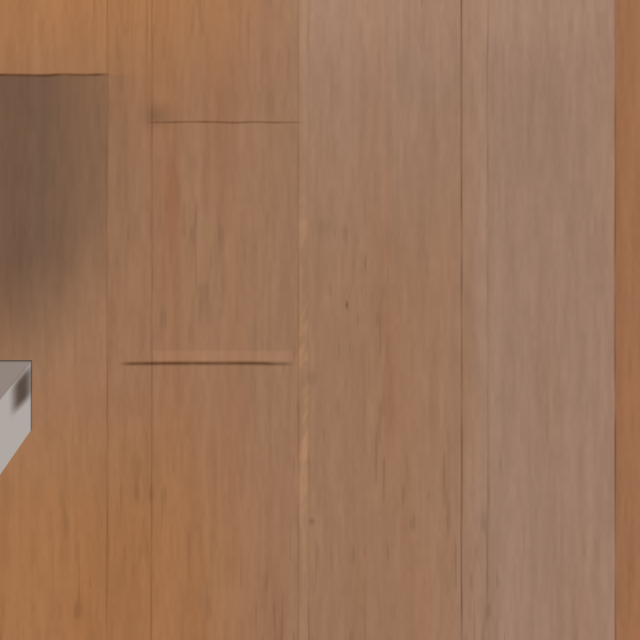
This texture is drawn by a Shadertoy shader. Its source:

```glsl
// Upright timber boards of uneven width with fine vertical grain, soft seams and
// a few butt joints. Layered stretched noise makes the grain; soft gradients
// shift the tone from amber to pale, with a shaded board and a metal corner.

const int SEAMS = 7;
// Each seam: position across, darkness
const vec2 SEAM[SEAMS] = vec2[SEAMS](
    vec2(0.167, 0.09), vec2(0.237, 0.11), vec2(0.466, 0.08), vec2(0.482, 0.03),
    vec2(0.721, 0.18), vec2(0.762, 0.09), vec2(0.961, 0.17));

const vec3 AMBER  = vec3(0.632, 0.438, 0.288);
const vec3 TAN    = vec3(0.600, 0.453, 0.352);
const vec3 PALE   = vec3(0.615, 0.492, 0.417);
const vec3 RUST   = vec3(0.610, 0.425, 0.305);
const vec3 SHADOW = vec3(0.445, 0.340, 0.272);
const vec3 STAIN  = vec3(0.85, 1.0, 1.15);   // share removed per channel, keeps lines brown

float hash(vec2 p) {
    vec3 q = fract(vec3(p.xyx) * 0.1031);
    q += dot(q, q.yzx + 33.33);
    return fract((q.x + q.y) * q.z);
}

float noise(vec2 p) {
    vec2 i = floor(p), f = fract(p);
    f = f * f * (3.0 - 2.0 * f);
    return mix(mix(hash(i), hash(i + vec2(1, 0)), f.x),
               mix(hash(i + vec2(0, 1)), hash(i + vec2(1, 1)), f.x), f.y);
}

// Rounded line profile, never thinner than a pixel
float line(float d, float w, float px) {
    float q = d / max(w, 0.8 * px);
    return exp(-q * q);
}

// One inside the interval a..b, with ends softened over s
float span(float x, float a, float b, float s) {
    return smoothstep(a - s, a + s, x) * (1.0 - smoothstep(b - s, b + s, x));
}

// Gaussian spot with separate radii
float spot(vec2 p, vec2 centre, vec2 radius) {
    vec2 q = (p - centre) / radius;
    return exp(-dot(q, q));
}

// Stretched noise at several widths, roughly -1 to 1
float grain(vec2 p, float board) {
    vec2 q = p + vec2(board * 3.7, board * 1.9);
    q.x += 0.003 * noise(q * vec2(9.0, 4.0));
    float g = 0.20 * noise(q * vec2(30.0, 1.4));
    g += 0.30 * noise(q * vec2(90.0, 5.0));
    g += 0.32 * noise(q * vec2(175.0, 22.0));
    g += 0.18 * noise(q * vec2(250.0, 80.0));
    return 2.0 * g - 1.0;
}

// Thin pores, sparse along the board
float flecks(vec2 p) {
    float streak = smoothstep(0.72, 0.98, noise(p * vec2(170.0, 22.0) + 8.0));
    return streak * smoothstep(0.45, 0.8, noise(p * vec2(9.0, 5.0) + 31.0));
}

// Broad tone: amber at left and at both ends, paler to the right
vec3 boardTone(vec2 p, float board) {
    float ends = smoothstep(0.12, 0.48, abs(p.y - 0.60));
    float warm = (1.0 - smoothstep(0.20, 0.52, p.x)) * (0.25 + 0.75 * ends);
    float pale = 0.95 * smoothstep(0.68, 0.78, p.x);
    float upper = smoothstep(0.45, 0.95, p.y) * smoothstep(0.44, 0.50, p.x);
    vec3 tone = mix(mix(TAN, PALE, max(pale, 0.75 * upper)), AMBER, warm);
    tone *= 1.0 + 0.05 * smoothstep(0.85, 1.0, p.y);
    tone = mix(tone, RUST, smoothstep(0.959, 0.963, p.x));
    return tone * (0.99 + 0.02 * hash(vec2(board, 4.0)));
}

// Butt joint from a to b at height y, slightly uneven and worn
vec3 joint(vec3 col, vec2 p, float a, float b, float y, float w, float dark, float px) {
    float wobble = 0.002 * (noise(vec2(p.x * 30.0, y * 90.0)) - 0.5);
    float wear = 0.6 + 0.6 * noise(vec2(p.x * 60.0, y * 50.0));
    float cut = span(p.x, a, b, 0.014) * line(p.y - y - wobble, w, px);
    return col * (1.0 - dark * wear * cut * STAIN);
}

// Bevelled metal corner entering from the left edge
vec3 metalCorner(vec3 col, vec2 p, float px) {
    float slope = 0.258 + 1.44 * p.x;
    float d = max(max(p.x - 0.050, p.y - 0.437), (slope - p.y) * 0.57);
    float fold = p.y - (0.375 + 1.22 * p.x);
    vec3 metal = mix(vec3(0.69, 0.66, 0.64), vec3(0.57, 0.52, 0.49), smoothstep(-px, px, fold));
    float reflection = span(p.x, 0.022, 0.047, 0.010)
                     * span(p.y, 0.335 + p.x, 0.375 + p.x * 1.1, 0.010);
    metal = mix(metal, vec3(0.27, 0.21, 0.18), 0.8 * reflection);
    metal *= 1.0 - 0.5 * max(line(p.x - 0.050, 0.002, px), line(p.y - 0.437, 0.002, px));
    return mix(col, metal, 1.0 - smoothstep(-px, px, d));
}

void mainImage(out vec4 fragColor, in vec2 fragCoord) {
    vec2 p = fragCoord / iResolution.xy;
    float px = 1.0 / min(iResolution.x, iResolution.y);

    float board = 0.0;
    for (int i = 0; i < SEAMS; i++) board += step(SEAM[i].x, p.x);
    vec3 col = boardTone(p, board);

    // Shaded board: crisp top, foot fading along a diagonal, slight spill to the right
    float foot = smoothstep(0.36, 0.62, p.y - 0.75 * max(p.x - 0.04, 0.0));
    float side = 1.0 - 0.45 * smoothstep(0.06, 0.164, p.x);
    side *= 1.0 - 0.65 * smoothstep(0.163, 0.171, p.x);
    side *= 1.0 - smoothstep(0.17, 0.25, p.x);
    float top = 1.0 - smoothstep(0.879, 0.886, p.y);
    col = mix(col, SHADOW, 0.95 * foot * side * top);

    // Grain, faint reddish streaks and pores
    col *= 1.0 + 0.078 * grain(p, board) * vec3(0.9, 1.0, 1.1);
    float red = smoothstep(0.5, 0.95, noise(p * vec2(30.0, 2.5) + 17.0));
    col *= mix(vec3(1.0), vec3(1.0, 0.98, 0.965), red);
    col *= 1.0 - 0.07 * flecks(p);
    col *= 1.0 - 0.13 * spot(p, vec2(0.245, 0.82), vec2(0.020, 0.018));
    col *= 1.0 - vec3(0.03, 0.08, 0.10) * spot(p, vec2(0.268, 0.69), vec2(0.012, 0.08));
    col *= 1.0 - 0.05 * spot(p, vec2(0.505, 0.645), vec2(0.014, 0.014));
    col *= 1.0 - 0.22 * spot(p, vec2(0.542, 0.523), vec2(0.002, 0.006));
    col *= 1.0 - 0.15 * spot(p, vec2(0.487, 0.185), vec2(0.004, 0.005));

    // Narrow pale strip with fine slanted flecks
    float slant = noise(vec2(p.x * 130.0 - p.y * 60.0, p.y * 45.0));
    float marks = smoothstep(0.4, 0.9, slant) * span(p.y, 0.2, 0.68, 0.08);
    float strip = span(p.x, 0.467, 0.481, 0.004);
    col *= 1.0 + strip * (0.02 + 0.08 * marks) * vec3(1.0, 1.05, 0.9);

    for (int i = 0; i < SEAMS; i++) {
        float wear = 0.3 + 1.0 * noise(vec2(float(i) * 7.0, p.y * 16.0));
        float d = p.x - SEAM[i].x - 0.0012 * (noise(vec2(float(i) * 5.0, p.y * 7.0)) - 0.5);
        col *= 1.0 - SEAM[i].y * wear * line(d, 0.0017, px) * STAIN;
    }

    // Joints, the lowest with a wide pale band above it
    col *= 1.0 + 0.05 * span(p.x, 0.237, 0.455, 0.008) * span(p.y, 0.436, 0.452, 0.003);
    col = joint(col, p, -0.1, 0.164, 0.883, 0.0022, 0.34, px);
    col = joint(col, p, 0.237, 0.466, 0.809, 0.0018, 0.20, px);
    col = joint(col, p, 0.195, 0.450, 0.432, 0.0028, 0.36, px);

    fragColor = vec4(metalCorner(col, p, px), 1.0);
}
```
